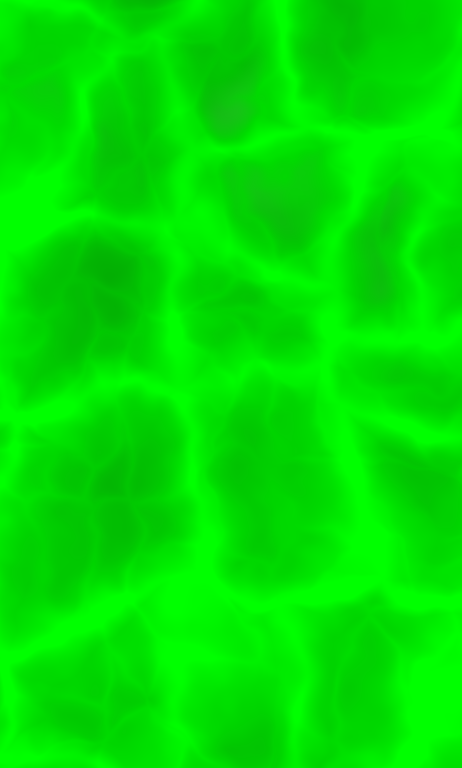
Give the GLSL for this texture, as a WebGL 1 fragment shader.

```glsl
precision highp float;
// Soft glowing green veins over darker, hazy cells.
// Warped cellular noise (F2 - F1) forms the veins at two scales;
// layered smooth noise varies their glow and adds grayish haze.
uniform vec2 u_resolution;

#define CELLS 2.9          // large cells across the width
#define WARP 0.62          // bending of the veins, in cells
#define VEIN_FALLOFF 3.3   // higher is narrower
#define VEIN_GAIN 0.27     // brightness added on a vein
#define FINE_SHARE 0.24    // weight of the small veins
#define BASE_GREEN 0.725   // brightness inside the cells
#define CLOUD_GAIN 0.20    // broad brightness variation
#define HAZE 0.13          // red and blue in the gray patches

vec2 hash2(vec2 p) {
  vec2 q = vec2(dot(p, vec2(127.1, 311.7)), dot(p, vec2(269.5, 183.3)));
  return fract(sin(q) * 43758.547);
}

float smoothNoise(vec2 p) {
  vec2 cell = floor(p);
  vec2 f = fract(p);
  vec2 w = f * f * f * (f * (f * 6.0 - 15.0) + 10.0);
  float low = mix(hash2(cell).x, hash2(cell + vec2(1.0, 0.0)).x, w.x);
  float high = mix(hash2(cell + vec2(0.0, 1.0)).x, hash2(cell + 1.0).x, w.x);
  return mix(low, high, w.y);
}

// Layered noise in 0..1, each octave rotated to hide the grid
float clouds(vec2 p) {
  float sum = 0.0;
  float weight = 0.53;
  for (int i = 0; i < 4; i++) {
    sum += weight * smoothNoise(p);
    p = mat2(1.6, 1.2, -1.2, 1.6) * p + 7.3;
    weight *= 0.5;
  }
  return sum;
}

// Glow that peaks on the borders between cells
float veins(vec2 p) {
  vec2 cell = floor(p);
  float nearest = 8.0;
  float second = 8.0;
  for (int y = -1; y <= 1; y++) {
    for (int x = -1; x <= 1; x++) {
      vec2 c = cell + vec2(float(x), float(y));
      float d = length(c + hash2(c) - p);
      second = min(second, max(nearest, d));
      nearest = min(nearest, d);
    }
  }
  float gap = second - nearest;
  float softGap = sqrt(gap * gap + 0.0036) - 0.04;
  return exp(-VEIN_FALLOFF * softGap);
}

void main() {
  vec2 p = gl_FragCoord.xy / u_resolution.x * CELLS;
  vec2 bend = vec2(clouds(p * 1.1 + 3.7), clouds(p * 1.1 + 41.2)) - 0.5;
  vec2 q = p + WARP * bend;

  // Large veins fade in and out along their length
  float glow = veins(q + 5.0) * mix(0.72, 1.28, clouds(p * 1.3 + 17.0));
  float fine = veins(q * 2.1 + bend + 23.0) - 0.38;
  float light = glow + FINE_SHARE * fine;

  float cloud = clouds(p * 1.2 + 61.0) - 0.5;
  float green = BASE_GREEN + VEIN_GAIN * light + CLOUD_GAIN * cloud;
  green = clamp(green, 0.63, 1.0);

  // Gray patches appear only in the dim parts of some cells
  float patches = smoothstep(0.48, 0.75, clouds(p * 0.75 + 88.0));
  float dim = 1.0 - smoothstep(0.69, 0.87, green);
  float gray = HAZE * patches * dim + 0.012 * dim;

  gl_FragColor = vec4(gray, green, gray, 1.0);
}
```
